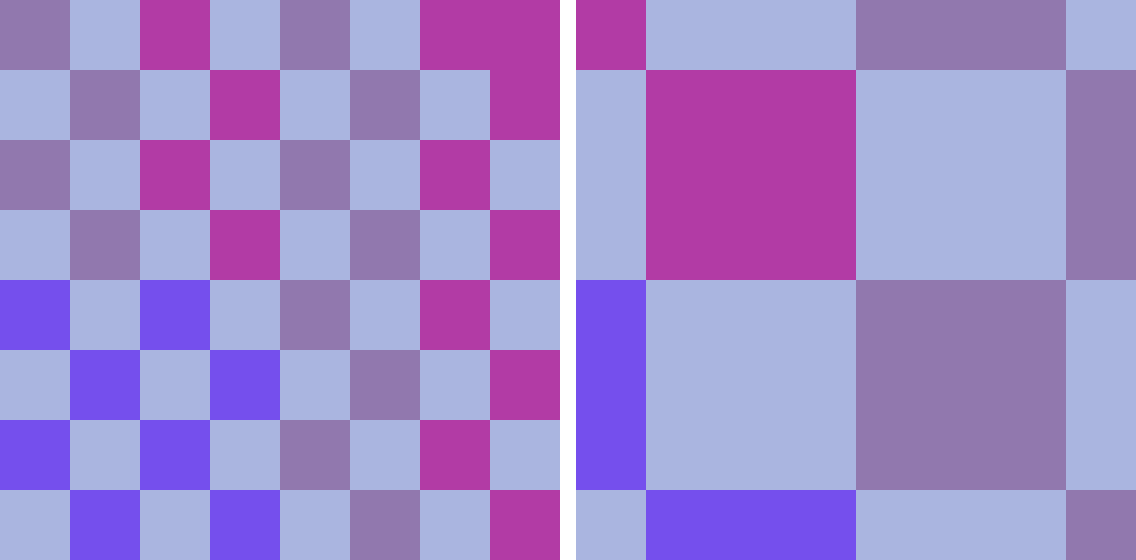
Left: the whole. Right: its middle third, enlarged.
This pattern is drawn by a three.js fragment shader. Its source:

```glsl
// Eight by eight checkerboard with mauve and magenta column pairs, a violet quadrant and a solid top right corner.
varying vec2 vUv;

const float CELLS = 8.0;           // squares across and down
const float BAND = 2.0;            // columns per tint band
const float QUADRANT = 4.0;        // side of the violet block, in squares
const int SAMPLES = 4;             // edge smoothing samples per axis
const vec3 PALE = vec3(0.667, 0.710, 0.878);
const vec3 MAUVE = vec3(0.569, 0.471, 0.682);
const vec3 MAGENTA = vec3(0.698, 0.231, 0.647);
const vec3 VIOLET = vec3(0.459, 0.310, 0.929);

// Tint of the dark squares, chosen by column band and quadrant
vec3 darkTint(vec2 cell) {
  float band = mod(floor(cell.x / BAND), 2.0);
  vec3 tint = mix(MAUVE, MAGENTA, band);
  bool inQuadrant = max(cell.x, cell.y) < QUADRANT;
  return inQuadrant ? VIOLET : tint;
}

// Flat colour of the square under a point
vec3 boardColor(vec2 uv) {
  vec2 cell = clamp(floor(uv * CELLS), 0.0, CELLS - 1.0);
  bool dark = mod(cell.x + cell.y, 2.0) > 0.5;
  bool corner = min(cell.x, cell.y) > CELLS - 1.5;  // filled top right square
  return dark || corner ? darkTint(cell) : PALE;
}

void main() {
  // Average a small grid of samples over the footprint of the fragment
  vec2 stepX = dFdx(vUv);
  vec2 stepY = dFdy(vUv);
  vec3 sum = vec3(0.0);
  for (int i = 0; i < SAMPLES; i++) {
    for (int j = 0; j < SAMPLES; j++) {
      vec2 offset = (vec2(float(i), float(j)) + 0.5) / float(SAMPLES) - 0.5;
      sum += boardColor(vUv + offset.x * stepX + offset.y * stepY);
    }
  }
  gl_FragColor = vec4(sum / float(SAMPLES * SAMPLES), 1.0);
}
```
